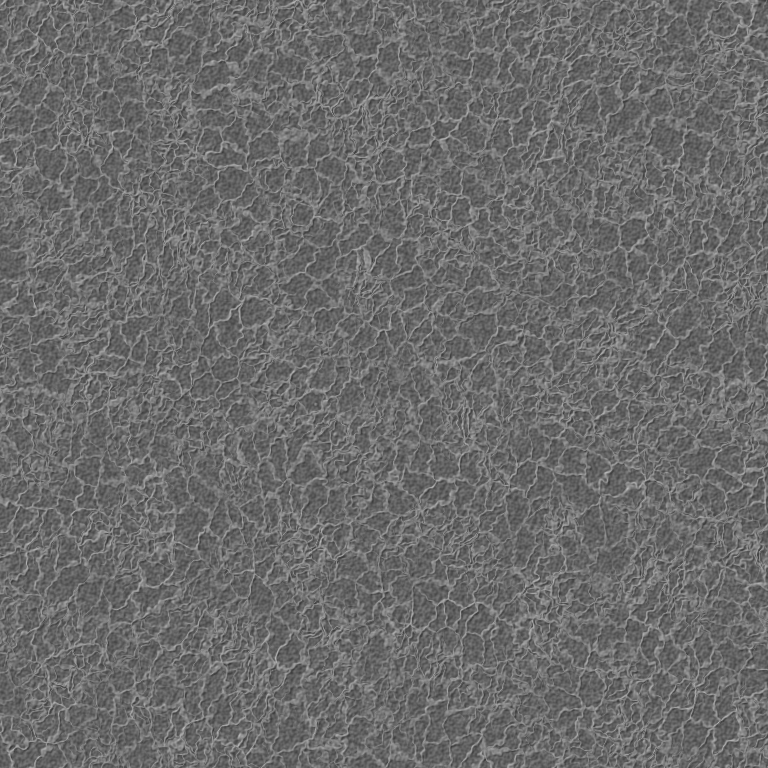
Reproduce this texture procedurally as a WebGL 2 fragment shader.

```glsl
#version 300 es
precision highp float;

uniform vec2 u_resolution;
out vec4 fragColor;

vec2 hash2(vec2 cell) {
  uvec2 q = uvec2(ivec2(cell) + 4096) * uvec2(1597u, 3812u);
  uint n = (q.x ^ (q.y + 7919u)) * 747796405u;
  n = (n ^ (n >> 15)) * 277803737u;
  n ^= n >> 13;
  uint m = n * 668265u + 12345u;
  m ^= m >> 16;
  return vec2(float(n & 65535u), float(m & 65535u)) / 65535.0;
}

float gradientDot(vec2 corner, vec2 offset) {
  float angle = 6.2832 * hash2(corner).x;
  return dot(vec2(cos(angle), sin(angle)), offset);
}

float gradientNoise(vec2 p) {
  vec2 i = floor(p), f = p - i;
  vec2 u = f * f * f * (f * (f * 6.0 - 15.0) + 10.0);
  vec2 e = vec2(1.0, 0.0);
  float low = mix(gradientDot(i, f), gradientDot(i + e.xy, f - e.xy), u.x);
  float high = mix(gradientDot(i + e.yx, f - e.yx), gradientDot(i + 1.0, f - 1.0), u.x);
  return 1.4 * mix(low, high, u.y);
}

vec2 noisePair(vec2 p) {
  return vec2(gradientNoise(p), gradientNoise(p + vec2(37.3, 91.7)));
}

// Distance to the nearest border between Voronoi cells
float borderDistance(vec2 p) {
  vec2 i = floor(p), f = p - i;
  vec2 nearCell = vec2(0.0), nearest = vec2(0.0);
  float best = 8.0;
  for (int y = -1; y <= 1; y++)
    for (int x = -1; x <= 1; x++) {
      vec2 cell = vec2(x, y);
      vec2 r = cell + hash2(i + cell) - f;
      if (dot(r, r) < best) {
        best = dot(r, r);
        nearest = r;
        nearCell = cell;
      }
    }
  float border = 8.0;
  for (int y = -2; y <= 2; y++)
    for (int x = -2; x <= 2; x++) {
      vec2 cell = nearCell + vec2(x, y);
      vec2 r = cell + hash2(i + cell) - f;
      vec2 gap = r - nearest;
      if (dot(gap, gap) > 0.0001)
        border = min(border, dot(0.5 * (nearest + r), normalize(gap)));
    }
  return border;
}

// Raised crease network with a fine grain
float leatherHeight(vec2 p) {
  vec2 axes = mat2(0.92, 0.4, -0.4, 0.92) * p;
  float grain = 0.45 * gradientNoise(axes * 235.0) + 0.35 * gradientNoise(axes * 118.0 + 19.0);

  // Bend the cells, then stretch them along the steep diagonal
  vec2 bent = axes + 0.03 * noisePair(axes * 5.0);
  bent += 0.010 * noisePair(axes * 38.0) + 0.0045 * noisePair(axes * 125.0);
  bent.y *= 0.7;

  float beads = 1.0 + 0.6 * gradientNoise(axes * 150.0 + 53.0);
  float wide = 1.0 - smoothstep(0.0, 0.125 * beads, borderDistance(bent * 36.0));
  float thin = 1.0 - smoothstep(0.0, 0.16 * beads, borderDistance(bent * 66.0 + 11.0));
  wide *= 0.9 + 0.45 * gradientNoise(axes * 17.0 + 5.0);
  thin *= smoothstep(-0.5, 0.45, gradientNoise(axes * 13.0 + 71.0));
  return max(wide, 0.85 * thin) + grain;
}

void main() {
  vec2 p = gl_FragCoord.xy / u_resolution.y;
  float height = leatherHeight(p);

  // Light from the upper left
  float slope = height - leatherHeight(p + vec2(-0.0017, 0.0017));
  float grey = 0.378 + 0.15 * height + 0.075 * slope;
  fragColor = vec4(vec3(clamp(grey, 0.24, 0.72)), 1.0);
}
```
